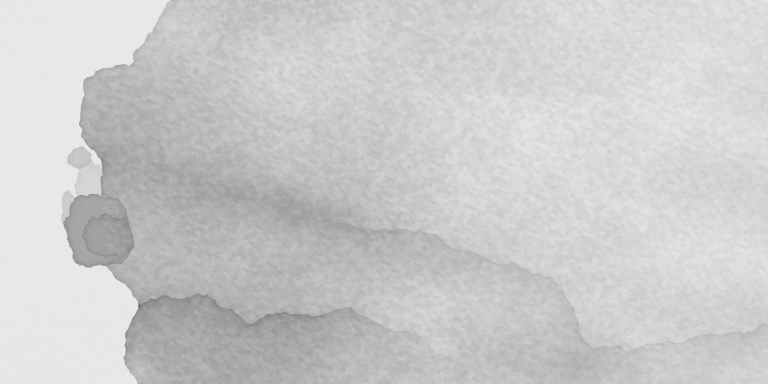
A WebGL 1 fragment shader for this background:

```glsl
precision highp float;
// Grey watercolour wash bleeding over pale paper from a ragged left edge.
// Ramps give the outline and tide lines, soft blots the pooled tones,
// and value noise frays the edges and adds paper grain.

uniform vec2 u_resolution;

#define PAPER 0.908
#define WASH_DARK 0.715
#define WASH_LIGHT 0.835
#define FRAY 0.045
#define RIM_WIDTH 0.007
#define MOTTLE 0.09
#define GRAIN 0.13

float hash(vec2 p) {
  vec3 q = fract(p.xyx * vec3(0.1031, 0.1030, 0.0973));
  q += dot(q, q.yzx + 33.33);
  return fract((q.x + q.y) * q.z);
}

float noise(vec2 p) {
  vec2 i = floor(p), f = fract(p);
  f = f * f * (3.0 - 2.0 * f);
  return mix(mix(hash(i), hash(i + vec2(1, 0)), f.x),
             mix(hash(i + vec2(0, 1)), hash(i + vec2(1, 1)), f.x), f.y);
}

// Layered noise, centred on zero
float fbm(vec2 p) {
  float sum = 0.0, amp = 0.5;
  for (int i = 0; i < 4; i++) {
    sum += amp * (noise(p) - 0.5);
    p = mat2(1.6, 1.2, -1.2, 1.6) * p + 7.3;
    amp *= 0.55;
  }
  return sum;
}

float ramp(float a, float b, float t) { return clamp((t - a) / (b - a), 0.0, 1.0); }

// Left outline of the wash: x for a given y
float outline(float y) {
  return 0.365 - 0.037 * ramp(0.0, 0.06, y) + 0.032 * ramp(0.13, 0.2, y)
       - 0.08 * ramp(0.2, 0.3, y) - 0.02 * ramp(0.3, 0.57, y)
       - 0.052 * ramp(0.57, 0.68, y) + 0.022 * ramp(0.72, 0.79, y)
       + 0.035 * ramp(0.79, 0.82, y) + 0.078 * ramp(0.812, 0.835, y)
       + 0.113 * ramp(0.835, 1.0, y);
}

// Upper borders of the two overlapping washes: y for a given x
float lowerTide(float x) {
  return 0.2 + 0.042 * ramp(0.34, 0.534, x) - 0.081 * ramp(0.534, 0.65, x)
       + 0.035 * ramp(0.65, 0.91, x) - 0.06 * ramp(0.91, 1.04, x)
       - 0.13 * ramp(1.04, 1.3, x);
}

float middleTide(float x) {
  return 0.47 - 0.07 * ramp(0.62, 0.94, x) - 0.14 * ramp(1.09, 1.46, x)
       - 0.17 * ramp(1.46, 1.54, x) + 0.06 * ramp(1.65, 2.0, x);
}

// Turns an offset along one axis into an approximate distance
float flatten(float offset, float ahead, float behind) {
  float slope = (ahead - behind) / 0.02;
  return offset * inversesqrt(1.0 + slope * slope);
}

float blot(vec2 p, vec2 centre, vec2 radius) {
  vec2 q = (p - centre) / radius;
  return exp(-dot(q, q));
}

// Distance inside an ellipse, positive within
float ellipse(vec2 p, vec2 centre, vec2 radius) {
  return (1.0 - length((p - centre) / radius)) * min(radius.x, radius.y);
}

float cover(float d) {
  float soft = max(0.002, 0.8 / u_resolution.y);
  return smoothstep(-soft, soft, d);
}

float pool(float d, float width) { return cover(d) * exp(-max(d, 0.0) / width); }

float stain(float under, float d, float tone, float rim) {
  return mix(under, tone, cover(d)) - rim * pool(d, RIM_WIDTH);
}

void main() {
  vec2 p = gl_FragCoord.xy / u_resolution.y;
  p.x *= 2.0 * u_resolution.y / u_resolution.x;
  vec2 q = p + FRAY * vec2(fbm(p * 17.0), fbm(p * 17.0 + 41.0));

  // Broad tones
  float tone = mix(WASH_DARK, WASH_LIGHT, smoothstep(0.3, 1.55, p.x + 0.35 * (p.y - 0.5)));
  tone += MOTTLE * fbm(p * vec2(4.0, 6.0) + 3.0);
  tone -= 0.045 * blot(q, vec2(0.36, 0.62), vec2(0.3, 0.2));
  tone -= 0.085 * blot(q + vec2(0.0, 0.25 * (q.x - 0.76)), vec2(0.76, 0.455), vec2(0.24, 0.055));
  tone += 0.045 * blot(p, vec2(0.75, 0.83), vec2(0.38, 0.16));
  tone += 0.06 * blot(q, vec2(0.42, 0.95), vec2(0.14, 0.13));
  tone += 0.025 * blot(p, vec2(1.5, 0.65), vec2(0.35, 0.3));
  tone += 0.03 * blot(p, vec2(1.9, 0.95), vec2(0.3, 0.25));
  tone -= 0.05 * blot(q, vec2(0.28, 0.57), vec2(0.06, 0.05));

  // Tide lines with pigment settled beneath them
  float mid = flatten(middleTide(q.x) - q.y, middleTide(q.x + 0.01), middleTide(q.x - 0.01));
  float low = flatten(lowerTide(q.x) - q.y, lowerTide(q.x + 0.01), lowerTide(q.x - 0.01));
  float midFade = smoothstep(0.7, 1.05, p.x);
  float lowFade = 1.0 - smoothstep(0.75, 1.3, p.x);
  tone -= midFade * (0.045 * pool(mid, 0.16) + 0.04 * pool(mid, RIM_WIDTH));
  tone -= lowFade * (0.09 * pool(low, 0.2) + 0.07 * pool(low, RIM_WIDTH));
  tone -= 0.035 * lowFade * exp(-abs(low) / 0.025);
  tone -= 0.07 * blot(q, vec2(1.42, 0.05), vec2(0.22, 0.08));
  tone += 0.03 * blot(q, vec2(1.12, 0.2), vec2(0.15, 0.1));
  tone += 0.09 * blot(q, vec2(0.35, 0.03), vec2(0.05, 0.06));

  // Pale flakes, main wash, then the small overlapping drops
  float edge = flatten(q.x - outline(q.y), outline(q.y + 0.01), outline(q.y - 0.01));
  float grey = PAPER + 0.012 * fbm(p * 3.0);
  grey = stain(grey, ellipse(q, vec2(0.185, 0.435), vec2(0.024, 0.06)), 0.81, 0.03);
  grey = stain(grey, ellipse(q, vec2(0.235, 0.525), vec2(0.038, 0.048)), 0.84, 0.04);
  grey = stain(grey, ellipse(q, vec2(0.21, 0.588), vec2(0.024, 0.03)), 0.79, 0.05);
  grey = stain(grey, edge, tone, 0.09);
  grey = stain(grey, ellipse(q, vec2(0.258, 0.394), vec2(0.092, 0.1)), 0.655, 0.1);
  grey = stain(grey, ellipse(q, vec2(0.288, 0.385), vec2(0.068, 0.062)), 0.635, 0.09);

  // Paper grain, stronger where pigment lies
  float grain = fbm(mat2(0.9, 0.4, -0.4, 0.9) * p * vec2(75.0, 105.0));
  grey += GRAIN * grain * mix(0.15, 1.0, cover(edge)) * mix(1.0, 0.7, ramp(1.0, 2.0, p.x));
  gl_FragColor = vec4(vec3(grey), 1.0);
}
```
